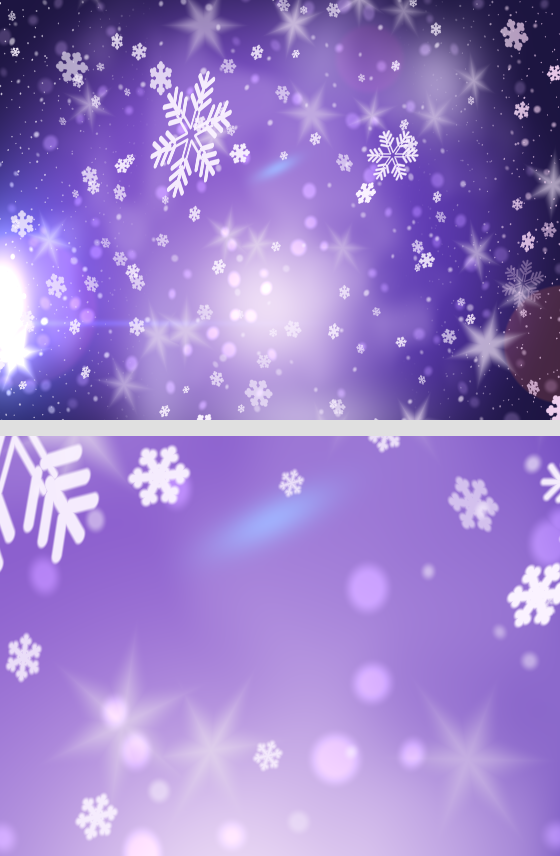
Top: the whole. Bottom: its middle third, enlarged.
Give the GLSL for this background, as a Shadertoy shader.

```glsl
const float PI = 3.14159;
const float FLAKE = 0.0, STAR = 1.0, DISC = 2.0;

vec2 hash2(vec2 p) {
    vec2 k = vec2(dot(p, vec2(127.1, 311.7)), dot(p, vec2(269.5, 183.3)));
    return fract(sin(k) * 43758.5);
}

float noise(vec2 p) {
    vec2 i = floor(p), f = fract(p);
    f = f * f * (3.0 - 2.0 * f);
    vec2 e = vec2(0.0, 1.0);
    return mix(mix(hash2(i).x, hash2(i + e.yx).x, f.x),
               mix(hash2(i + e).x, hash2(i + e.yy).x, f.x), f.y);
}

vec2 rotate(vec2 p, float a) {
    float c = cos(a), s = sin(a);
    return vec2(c * p.x - s * p.y, s * p.x + c * p.y);
}

float glow(vec2 p, vec2 center, vec2 radius) {
    vec2 d = (p - center) / radius;
    return exp(-dot(d, d));
}

float segment(vec2 p, vec2 a, vec2 b) {
    vec2 d = b - a;
    return length(p - a - d * clamp(dot(p - a, d) / dot(d, d), 0.0, 1.0));
}

// Folds the plane into half of one of six arms
vec2 foldSix(vec2 p) {
    float a = atan(p.y, p.x + 1e-5);
    a = mod(a + PI / 6.0, PI / 3.0) - PI / 6.0;
    return length(p) * vec2(cos(a), abs(sin(a)));
}

// Plump flake with six knobbed petals, pointed star or plain disc
float grainShape(vec2 p, float kind) {
    if (kind == DISC) return length(p) - 1.0;
    p = foldSix(p);
    if (kind == STAR) return dot(p - vec2(1.0, 0.0), vec2(0.346, 0.938));
    float arm = segment(p, vec2(0.0), vec2(0.85, 0.0)) - 0.16;
    float knob = segment(p, vec2(0.62, 0.0), vec2(0.7, 0.17)) - 0.15;
    return min(min(arm, knob), abs(length(p) - 0.3) - 0.1);
}

// Fine flake with split stems and feathered branches
float fernFlake(vec2 p) {
    p = foldSix(p);
    float d = segment(p, vec2(0.1, 0.055), vec2(0.55, 0.055));
    d = min(d, segment(p, vec2(0.55, 0.0), vec2(1.0, 0.0)) - 0.02);
    for (int i = 0; i < 3; i++) {
        float x = 0.42 + 0.19 * float(i);
        float reach = 0.25 - 0.03 * float(i);
        d = min(d, segment(p, vec2(x, 0.04), vec2(x + 0.7 * reach, reach)) - 0.02);
    }
    return d - 0.025;
}

float coverage(float d, float blur) {
    float w = max(blur, 0.8 / iResolution.y);
    return smoothstep(w, -w, d);
}

// Jittered grid of grains of one kind
float scatter(vec2 p, float cell, float size, float blur, float density, float kind, float seed) {
    vec2 base = floor(p / cell);
    float cover = 0.0;
    for (int y = -1; y <= 1; y++)
    for (int x = -1; x <= 1; x++) {
        vec2 id = base + vec2(x, y);
        vec2 place = hash2(id + seed), look = hash2(id + seed + 37.0), turn = hash2(id + seed + 71.0);
        if (look.x > density) continue;
        float radius = size * mix(0.45, 1.0, look.y * look.y);
        vec2 q = rotate(p - (id + place) * cell, (turn.x - 0.5) * 1.2) / radius;
        q.x /= mix(0.7, 1.0, turn.y);
        float d = grainShape(rotate(q, PI / 6.0), kind);
        cover = max(cover, coverage(d * radius, blur) * mix(0.6, 1.0, turn.x));
    }
    return cover;
}

float heroFlake(vec2 p, vec2 center, float radius, float tilt, float squeeze) {
    vec2 q = rotate(p - center, tilt) / radius;
    q.x /= squeeze;
    return coverage(fernFlake(rotate(q, PI / 6.0)) * radius, 0.002);
}

vec3 backdrop(vec2 p) {
    float rim = length((p - vec2(0.6, 0.45)) * vec2(0.88, 1.0));
    vec3 col = mix(vec3(0.44, 0.28, 0.76), vec3(0.11, 0.08, 0.25), smoothstep(0.3, 0.7, rim));
    col = mix(col, vec3(0.28, 0.16, 0.65), 0.65 * glow(p, vec2(0.98, 0.3), vec2(0.2, 0.35)));
    col = mix(col, vec3(0.62, 0.42, 0.84), 0.6 * glow(p, vec2(0.55, 0.42), vec2(0.32, 0.42)));
    // Drifting pale haze
    float haze = noise(p * vec2(7.0, 4.0) + 4.0) * 0.6 + noise(p * vec2(13.0, 9.0)) * 0.4;
    col = mix(col, vec3(0.72, 0.6, 0.89), 0.45 * smoothstep(0.5, 0.85, haze) * smoothstep(0.8, 0.3, rim));
    col = mix(col, vec3(0.95, 0.89, 0.97), 0.95 * glow(p, vec2(0.64, 0.27), vec2(0.21, 0.2)));
    col = mix(col, vec3(0.78, 0.72, 0.88), 0.7 * glow(p, vec2(1.04, 0.8), vec2(0.09, 0.12)));
    col = mix(col, vec3(0.68, 0.6, 0.85), 0.6 * glow(p, vec2(0.76, 0.85), vec2(0.1, 0.14)));
    col = mix(col, vec3(0.76, 0.69, 0.9), 0.65 * glow(p, vec2(0.38, 0.12), vec2(0.08, 0.25)));
    col = mix(col, vec3(0.84, 0.78, 0.93), 0.75 * glow(p, vec2(0.72, 0.0), vec2(0.22, 0.09)));
    // Lens discs
    col += vec3(0.16, 0.07, 0.0) * coverage(length(p - vec2(1.34, 0.18)) - 0.14, 0.004);
    col += vec3(0.08, 0.02, 0.03) * coverage(length(p - vec2(0.05, 0.26)) - 0.18, 0.01);
    return col + vec3(0.05, 0.0, 0.02) * coverage(length(p - vec2(0.88, 0.86)) - 0.08, 0.01);
}

void mainImage(out vec4 fragColor, in vec2 fragCoord) {
    vec2 p = fragCoord / iResolution.y;
    float aspect = iResolution.x / iResolution.y;
    vec3 col = backdrop(p);
    float side = smoothstep(0.25, 0.65, abs(p.x - 0.5 * aspect));
    vec3 snow = mix(vec3(0.98, 0.95, 1.0), vec3(0.95, 0.74, 0.92), 0.6 * smoothstep(1.05, 1.3, p.x));

    // Out of focus stars and bokeh
    col = mix(col, vec3(0.9, 0.85, 0.93), 0.85 * scatter(p, 0.19, 0.075, 0.016, 0.55, STAR, 3.0));
    col += vec3(0.2, 0.17, 0.2) * scatter(p, 0.085, 0.019, 0.007, 0.6, DISC, 11.0);
    col = mix(col, snow, 0.65 * scatter(p, 0.065, 0.009, 0.004, 0.45, DISC, 19.0));

    // Light burst at the left and a small flare
    vec2 burst = vec2(0.0, 0.27);
    col += vec3(0.16, 0.28, 0.6) * glow(p, burst, vec2(0.17, 0.27));
    col += vec3(0.95, 0.9, 0.7) * glow(p, burst, vec2(0.075, 0.14));
    col += vec3(0.05, 0.1, 0.2) * glow(p, vec2(0.0, 0.23), vec2(0.4, 0.008));
    col += vec3(0.0, 0.2, 0.14) * glow(rotate(p - vec2(0.66, 0.6), -0.45), vec2(0.0), vec2(0.05, 0.016));

    // Sharp flakes and dust
    col = mix(col, snow, scatter(p, 0.145, 0.042, 0.002, 0.55, FLAKE, 29.0));
    col = mix(col, snow, 0.95 * scatter(p, 0.1, 0.022, 0.002, 0.5, FLAKE, 43.0));
    col = mix(col, snow, 0.9 * side * scatter(p, 0.022, 0.0028, 0.001, 0.5, DISC, 57.0));
    col = mix(col, snow, 0.95 * heroFlake(p, vec2(0.455, 0.68), 0.15, 0.27, 0.58));
    col = mix(col, snow, 0.95 * heroFlake(p, vec2(0.935, 0.63), 0.066, 0.6, 0.85));
    col = mix(col, snow, 0.35 * heroFlake(p, vec2(1.245, 0.325), 0.055, 0.2, 0.9));
    fragColor = vec4(clamp(col, 0.0, 1.0), 1.0);
}
```
